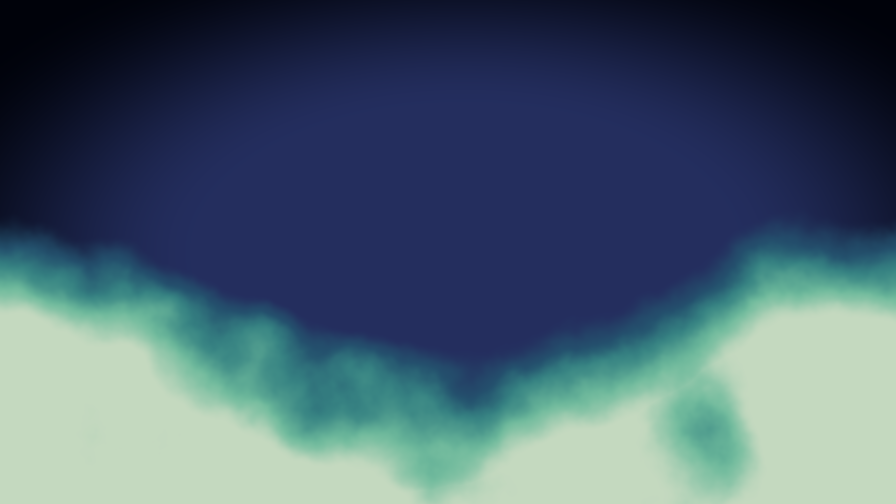
Reproduce this background procedurally as a WebGL 2 fragment shader.

```glsl
#version 300 es
precision highp float;

uniform vec2 u_resolution;
out vec4 fragColor;

float hash(vec2 p) {
    return fract(sin(dot(p, vec2(127.1, 311.7))) * 43758.5453);
}

float noise(vec2 p) {
    vec2 cell = floor(p);
    vec2 f = fract(p);
    f = f * f * (3.0 - 2.0 * f);
    float low = mix(hash(cell), hash(cell + vec2(1.0, 0.0)), f.x);
    float high = mix(hash(cell + vec2(0.0, 1.0)), hash(cell + 1.0), f.x);
    return mix(low, high, f.y);
}

float fbm(vec2 p) {
    float sum = 0.0;
    float amplitude = 0.5;
    for (int i = 0; i < 5; i++) {
        sum += amplitude * noise(p);
        p = mat2(1.6, 1.2, -1.2, 1.6) * p + 7.3;
        amplitude *= 0.5;
    }
    return sum;
}

// Soft elliptical blob
float puff(vec2 p, vec2 center, vec2 radius) {
    vec2 q = (p - center) / radius;
    return exp(-dot(q, q));
}

// Night sky, darkening towards the top corners
vec3 skyColor(vec2 uv) {
    float r = length((uv - vec2(0.52, 0.5)) / vec2(0.62, 0.6));
    return mix(vec3(0.14, 0.18, 0.37), vec3(0.0, 0.008, 0.04), smoothstep(0.47, 1.08, r));
}

// Cloud banks rising at both sides of a central valley
float cloudDensity(vec2 uv, vec2 p) {
    vec2 warp = vec2(fbm(p * 4.0), fbm(p * 4.0 + 19.0)) - 0.48;
    vec2 q = uv + warp * vec2(0.06, 0.08);
    float bankTop = 0.45 - 0.33 * smoothstep(0.0, 0.45, q.x)
                  + 0.33 * smoothstep(0.5, 0.95, q.x)
                  + 0.04 * puff(q, vec2(0.6, q.y), vec2(0.06, 1.0));
    float density = min(0.6 + 5.0 * (bankTop - q.y), 1.1);

    // Wisps above the banks
    density += 0.62 * puff(q, vec2(0.31, 0.36), vec2(0.055, 0.09));
    density += 0.22 * puff(q, vec2(0.2, 0.42), vec2(0.07, 0.07));
    density += 0.35 * puff(q, vec2(0.42, 0.28), vec2(0.07, 0.1));

    // Thinner green pockets inside them
    density = min(density, 1.1);
    density -= 0.5 * puff(q, vec2(0.79, 0.14), vec2(0.06, 0.14));
    density -= 0.25 * puff(q, vec2(0.49, 0.04), vec2(0.05, 0.05));
    density -= 0.2 * puff(q, vec2(0.34, 0.15), vec2(0.05, 0.06));
    return density + 0.45 * (fbm(p * 7.0 + 3.0) - 0.48);
}

void main() {
    vec2 uv = gl_FragCoord.xy / u_resolution;
    vec2 p = uv * vec2(u_resolution.x / u_resolution.y, 1.0);
    float density = cloudDensity(uv, p);

    // Cloud colour from thin blue mist to pale core
    vec3 color = skyColor(uv);
    color = mix(color, vec3(0.14, 0.32, 0.43), smoothstep(-0.1, 0.28, density));
    color = mix(color, vec3(0.21, 0.51, 0.51), smoothstep(0.2, 0.45, density));
    color = mix(color, vec3(0.43, 0.73, 0.61), smoothstep(0.38, 0.7, density));
    color = mix(color, vec3(0.77, 0.85, 0.75), smoothstep(0.6, 1.0, density));
    fragColor = vec4(color, 1.0);
}
```
